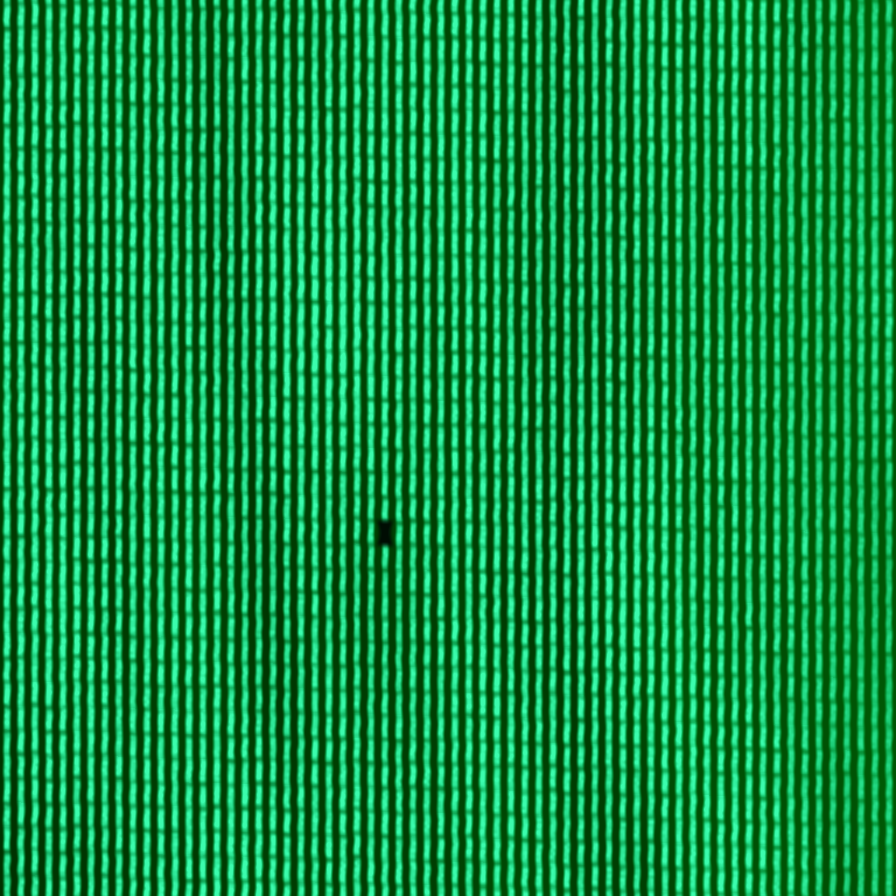
Reproduce this pattern procedurally as a WebGL 2 fragment shader.

```glsl
#version 300 es
precision highp float;

uniform vec2 u_resolution;
out vec4 fragColor;

const float COLUMNS = 64.0;
const float ROWS = 37.0;
const float ROW_TILT = 0.025;
const float TAU = 6.2832;
const vec2 DEAD_CELL = vec2(27.5, 15.5);
const float DEAD_HEIGHT = 0.405;

const vec3 GAP_GREEN = vec3(0.0, 0.19, 0.0);
const vec3 GLOW_GREEN = vec3(0.0, 0.35, 0.02);
const vec3 LIT_GREEN = vec3(0.23, 0.99, 0.68);
const vec3 DEAD_BLACK = vec3(0.0, 0.05, 0.01);

float hash(vec2 p) {
    return fract(sin(dot(p, vec2(12.9898, 78.233))) * 43758.55);
}

float valueNoise(vec2 p) {
    vec2 i = floor(p);
    vec2 f = fract(p);
    f = f * f * (3.0 - 2.0 * f);
    float low = mix(hash(i), hash(i + vec2(1.0, 0.0)), f.x);
    float high = mix(hash(i + vec2(0.0, 1.0)), hash(i + vec2(1.0)), f.x);
    return mix(low, high, f.y);
}

// Canvas position to column and row units, with a slight fall to the right
vec2 toGrid(vec2 uv) {
    float deadX = DEAD_CELL.x / COLUMNS;
    float row = (uv.y - DEAD_HEIGHT + ROW_TILT * (uv.x - deadX)) * ROWS;
    return vec2(uv.x * COLUMNS, row + DEAD_CELL.y);
}

// Soft vertical bar of a given half width, leaning slightly within each cell
float barLight(vec2 grid, float halfWidth) {
    float lean = 0.02 * sin(TAU * grid.y);
    float wobble = 0.06 * (valueNoise(grid * vec2(1.0, 2.5)) - 0.5);
    float offset = abs(fract(grid.x) - 0.5 + lean + wobble);
    return 1.0 - smoothstep(0.06, halfWidth, offset);
}

// Small soft notch between rows; depth and height differ from joint to joint
float notchShade(vec2 grid) {
    float column = floor(grid.x);
    float shift = 0.18 * (hash(vec2(column, 7.0)) - 0.5);
    float joint = floor(grid.y + shift + 0.5);
    float depth = mix(0.1, 0.5, hash(vec2(column, joint)));
    float offset = (grid.y + shift - joint) / 0.14;
    return 1.0 - depth * exp(-offset * offset);
}

// Unlit cell with a narrow waist and blurred sides
float deadMask(vec2 grid) {
    vec2 q = abs(grid - DEAD_CELL);
    float halfWidth = 0.38 + 0.7 * q.y * q.y;
    float across = 1.0 - smoothstep(halfWidth - 0.2, halfWidth + 0.25, q.x);
    float along = 1.0 - smoothstep(0.34, 0.68, q.y);
    return across * along;
}

// Blue and red rise later than green as the light grows
vec3 phosphor(float light, vec3 gap) {
    return mix(gap, LIT_GREEN, pow(vec3(light), vec3(2.3, 1.05, 1.25)));
}

void main() {
    vec2 uv = gl_FragCoord.xy / u_resolution;
    vec2 grid = toGrid(uv);

    // Cell brightness, slanted bands and fine grain
    float bands = valueNoise(vec2(uv.x * 18.0 + uv.y * 2.0, uv.y * 3.0));
    float broad = valueNoise(uv * vec2(5.0, 3.0) + 3.0);
    float cellTone = mix(0.95, 1.05, hash(floor(grid)));
    float broadTone = mix(0.92, 1.08, broad) * mix(0.92, 1.05, bands);
    float grain = mix(0.9, 1.08, valueNoise(grid * vec2(3.0, 7.0)));
    float edgeFade = 1.0 - 0.2 * smoothstep(0.8, 1.0, uv.x);

    // Bars swell and thin with the bands
    float halfWidth = 0.35 + 0.05 * broad + 0.04 * bands;
    float light = barLight(grid, halfWidth) * notchShade(grid);
    light *= cellTone * broadTone * grain * edgeFade;

    // Gaps glow toward the right and in soft patches
    float patches = valueNoise(uv * vec2(9.0, 3.0));
    float glow = 0.55 * smoothstep(0.5, 1.0, uv.x) + 0.4 * patches + 0.3 * bands;
    vec3 gap = mix(GAP_GREEN, GLOW_GREEN, clamp(glow, 0.0, 1.0));

    vec3 color = phosphor(clamp(light, 0.0, 1.0), gap);
    color = mix(color, DEAD_BLACK, deadMask(grid));
    fragColor = vec4(color, 1.0);
}
```
